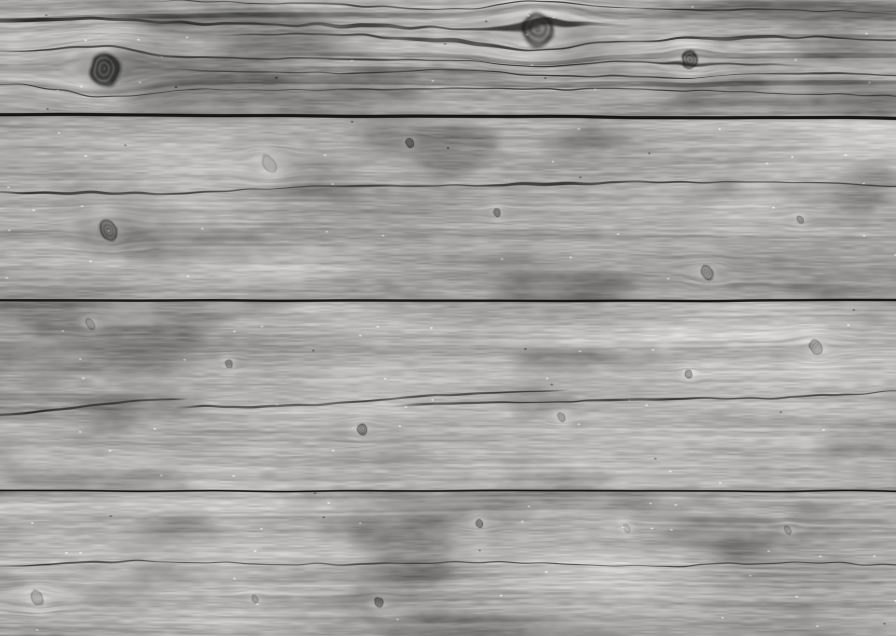
This texture is drawn by a Shadertoy shader. Its source:

```glsl
// Four weathered grey horizontal planks with grain, knots, cracks and dark seams.

const float SEAMS[5] = float[5](-0.03, 0.228, 0.5275, 0.817, 1.03);
const vec3 WOOD_TINT = vec3(1.006, 1.0, 0.992);
const vec3 GAP_COLOR = vec3(0.09, 0.08, 0.075);

float hash(vec2 p) {
    vec3 q = fract(p.xyx * vec3(0.1031, 0.1030, 0.0973));
    q += dot(q, q.yzx + 33.33);
    return fract((q.x + q.y) * q.z);
}

float noise(vec2 p) {
    vec2 i = floor(p), f = fract(p);
    f = f * f * (3.0 - 2.0 * f);
    return mix(mix(hash(i), hash(i + vec2(1, 0)), f.x),
               mix(hash(i + vec2(0, 1)), hash(i + vec2(1, 1)), f.x), f.y);
}

float fbm(vec2 p) {
    float sum = 0.0, amp = 0.5;
    for (int i = 0; i < 5; i++) {
        sum += amp * noise(p);
        p = p * 2.03 + 17.3;
        amp *= 0.5;
    }
    return sum;
}

float stroke(float dist, float halfWidth, float px) {
    return 1.0 - smoothstep(halfWidth - px, halfWidth + px, abs(dist));
}

// Knot as centre (xy), radius (z) and darkness (w)
vec4 knotAt(float plank, float i, float aspect) {
    if (plank > 2.5)
        return vec4(0.165 + 0.9 * i - 0.22 * i * i, 0.892 + 0.117 * i - 0.055 * i * i,
                    i < 1.5 ? 0.025 : 0.013, 1.0);
    vec2 seed = vec2(i + 3.0, plank * 11.0 + 5.0);
    int k = int(plank);
    float x = aspect * (i + 0.15 + 0.7 * hash(seed)) / 6.0;
    float y = mix(SEAMS[k] + 0.035, SEAMS[k + 1] - 0.025, hash(seed + 20.0));
    return vec4(x, y, mix(0.006, 0.015, pow(hash(seed + 40.0), 2.0)), 0.25 + 0.6 * hash(seed + 60.0));
}

// Wandering crack between two ends, thinning at both
float crack(vec2 p, vec2 a, vec2 b, float halfWidth, float px) {
    float t = (p.x - a.x) / (b.x - a.x);
    float y = mix(a.y, b.y, t) + 0.014 * (noise(vec2(p.x * 4.0, a.y * 90.0)) - 0.5)
            + 0.004 * (noise(vec2(p.x * 28.0, a.y * 70.0)) - 0.5);
    float ends = smoothstep(0.0, 0.08, t) * smoothstep(1.0, 0.92, t);
    float w = halfWidth * (0.3 + 1.2 * noise(vec2(p.x * 7.0, a.y * 50.0)));
    return stroke(p.y - y, w, px) * ends * (0.55 + 0.45 * noise(p.xx * 16.0));
}

// Brightness offset of one knot: rings, dark rim and pale halo
float knotShade(vec2 d, vec4 knot, float px) {
    d.x += d.y * (0.5 - knot.w * 0.5);
    float r = length(d * vec2(mix(1.25, 1.0, knot.w), 0.9)) / knot.z;
    r += 0.25 * (noise(d * 1.4 / knot.z + knot.xy * 50.0) - 0.5);
    float soft = 0.12 + px / knot.z;
    float core = 1.0 - smoothstep(0.85 - soft, 0.85 + soft, r);
    float rings = 0.5 + 0.5 * sin(r * 17.0);
    float rim = stroke(r - 0.9, 0.1, soft);
    return 0.09 * exp(-r * r * 0.22) - core * knot.w * (0.24 + 0.1 * rings) - rim * (0.08 + 0.2 * knot.w);
}

// Ridges, fibres and weather stains
float grain(vec2 p, float plank, float roughness) {
    float seed = plank * 31.0;
    float wave = 0.012 * noise(vec2(p.x * 2.2, p.y * 7.0 + seed));
    float y = p.y + wave;
    float ridges = noise(vec2(p.x * 2.5 + seed, y * 230.0)) - 0.5;
    float fibres = noise(vec2(p.x * 45.0, y * 390.0 + seed)) - 0.5;
    float streaks = fbm(vec2(p.x * 2.0 + seed, y * 42.0)) - 0.48;
    float stains = fbm(vec2(p.x * 3.2 + seed, p.y * 9.0)) - 0.48;
    float dirt = smoothstep(0.52, 0.78, fbm(vec2(p.x * 4.5 - seed, p.y * 13.0 + 8.0)));
    float furrows = smoothstep(0.62, 0.85, noise(vec2(p.x * 1.6 + seed, y * 95.0)));
    return 0.11 * ridges + 0.10 * fibres + 0.17 * streaks + 0.25 * stains
         - dirt * (0.16 + 0.2 * fibres) - furrows * mix(0.04, 0.17, roughness);
}

// Sparse small flecks, one candidate per cell
float flecks(vec2 p, float scale, float share, float px) {
    vec2 cell = floor(p * scale);
    vec2 center = (cell + 0.25 + 0.5 * vec2(hash(cell + 7.0), hash(cell + 91.0))) / scale;
    return step(hash(cell + 43.0), share) * stroke(length((p - center) * vec2(0.7, 1.0)), 0.0013, px);
}

void mainImage(out vec4 fragColor, in vec2 fragCoord) {
    float px = 0.8 / iResolution.y;
    float aspect = iResolution.x / iResolution.y;
    vec2 p = fragCoord / iResolution.y;
    float tilt = 0.006 * (0.5 - p.x / aspect);

    float plank = step(SEAMS[1], p.y) + step(SEAMS[2], p.y) + step(SEAMS[3] + tilt, p.y);
    float top = step(2.5, plank);

    // Knots push the grain aside
    vec2 g = p;
    float shade = 0.0;
    for (float i = 0.0; i < 6.0 - 3.0 * top; i++) {
        vec4 knot = knotAt(plank, i, aspect);
        vec2 d = p - knot.xy, e = d / (knot.z * vec2(3.2, 1.9));
        g.y -= 0.75 * d.y * exp(-dot(e, e));
        shade += knotShade(d, knot, px);
    }
    float light = 0.69 - 0.035 * top + grain(g, plank, top) + shade;
    light += 0.2 * flecks(p, 26.0, 0.10, px) - 0.25 * flecks(p + 5.0, 19.0, 0.05, px);

    // Long cracks; the top plank has several following its grain
    float split = 0.0;
    if (plank < 0.5) split = crack(g, vec2(-0.1, 0.115), vec2(1.6, 0.108), 0.0012, px);
    else if (plank < 1.5) {
        split = crack(g, vec2(-0.1, 0.348), vec2(0.3, 0.368), 0.0014, px);
        split = max(split, crack(g, vec2(0.27, 0.352), vec2(0.9, 0.387), 0.0014, px));
        split = max(split, crack(g, vec2(0.6, 0.358), vec2(1.6, 0.392), 0.0014, px));
    } else if (plank < 2.5) split = crack(g, vec2(-0.1, 0.699), vec2(1.6, 0.712), 0.0019, px);
    else for (float i = 0.0; i < 6.0; i++) {
        float x = -0.1 + 0.55 * hash(vec2(i, 2.0)) * mod(i, 2.0);
        float y = 0.855 + 0.026 * i;
        split = max(split, crack(g, vec2(x, y + 0.012), vec2(x + 1.0 + 0.7 * hash(vec2(i, 9.0)), y - 0.004),
                                 0.0012 + 0.0012 * step(2.5, i) * step(i, 4.5), px));
    }

    // Gaps between planks
    float gap = 0.0;
    for (int k = 1; k < 4; k++) {
        float d = p.y - SEAMS[k] - (k == 3 ? tilt : 0.0) - 0.002 * (noise(vec2(p.x * 9.0, float(k))) - 0.5);
        gap = max(gap, stroke(d, 0.0013 + 0.0006 * float(k - 1), px));
        light -= 0.1 * exp(-abs(d) * 220.0);
    }
    vec3 color = WOOD_TINT * clamp(light, 0.2, 0.88);
    color = mix(color, GAP_COLOR, max(gap, 0.85 * split));
    fragColor = vec4(color, 1.0);
}
```
